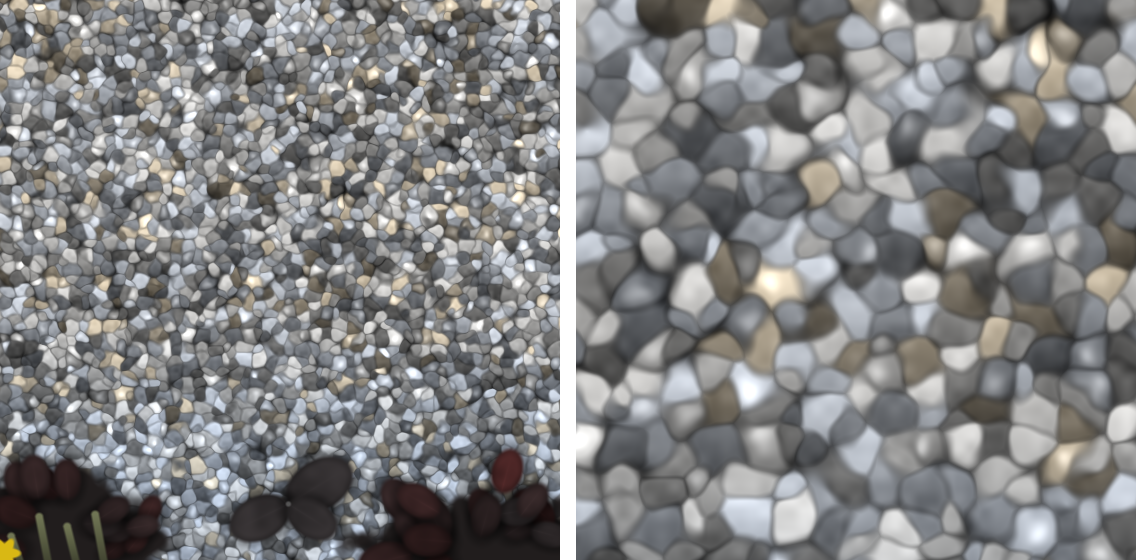
Left, the full canvas; right, a detail of the centre.
This texture is drawn by a WebGL 1 fragment shader. Its source:

```glsl
precision highp float;
// Softly focused grey gravel with a fringe of dark clover leaves along the bottom.
// Stones are blended Voronoi cells with random size, stretch and tone;
// the leaves are tilted ellipses scattered over clumps by loops.
uniform vec2 u_resolution;

const float STONES_ACROSS = 49.0;
const vec3 SOIL = vec3(0.13, 0.115, 0.115);
const vec3 LEAF_GREY = vec3(0.20, 0.185, 0.19);
const vec3 LEAF_RED = vec3(0.22, 0.11, 0.11);
const vec3 SPROUT_GREEN = vec3(0.44, 0.46, 0.33);
const vec3 PETAL_YELLOW = vec3(0.85, 0.72, 0.08);

float hash(vec2 p) {
  vec3 q = fract(vec3(p.xyx) * 0.1031);
  q += dot(q, q.yzx + 33.33);
  return fract((q.x + q.y) * q.z);
}

vec2 hash2(vec2 p) {
  return vec2(hash(p + 17.3), hash(p + 71.9));
}

float noise(vec2 p) {
  vec2 i = floor(p), f = fract(p);
  f = f * f * (3.0 - 2.0 * f);
  return mix(mix(hash(i), hash(i + vec2(1, 0)), f.x),
             mix(hash(i + vec2(0, 1)), hash(i + vec2(1, 1)), f.x), f.y);
}

vec2 rotate(vec2 v, float angle) {
  float c = cos(angle), s = sin(angle);
  return vec2(c * v.x + s * v.y, c * v.y - s * v.x);
}

// Tone and slight tint of one stone; offset is the place inside it
vec3 stoneColour(vec2 id, vec2 offset) {
  float tone = mix(0.28, 0.84, hash(id + 5.1));
  float kind = hash(id + 43.7);
  vec3 tint = mix(vec3(0.97, 1.0, 1.045), vec3(1.0, 0.995, 0.985), step(0.42, kind));
  tint = mix(tint, vec3(1.07, 1.0, 0.88), step(0.86, kind));
  float glint = step(0.85, hash(id + 91.3)) * exp(-dot(offset, offset) * 9.0);
  return tint * (tone + 0.10 * offset.y) + 0.25 * glint;
}

vec3 gravel(vec2 p) {
  vec2 q = p * STONES_ACROSS;
  q += 0.45 * (vec2(noise(q * 1.3), noise(q * 1.3 + 31.0)) - 0.5);
  vec3 sum = vec3(0.0);
  float total = 0.0, nearest = 9.0, second = 9.0;
  for (int y = -2; y <= 2; y++) {
    for (int x = -2; x <= 2; x++) {
      vec2 id = floor(q) + vec2(x, y);
      vec2 offset = q - id - 0.1 - 0.8 * hash2(id);
      vec2 axes = vec2(1.15, 0.85) * mix(0.7, 1.3, hash(id + 9.7));
      float d = length(rotate(offset, 3.14 * hash(id + 57.0)) / axes);
      float weight = exp(-13.0 * d);
      sum += weight * stoneColour(id, offset);
      total += weight;
      second = min(second, max(nearest, d));
      nearest = min(nearest, d);
    }
  }
  // Dark creases between stones, darkest where several meet
  float crease = mix(0.80, 1.0, smoothstep(0.0, 0.35, second - nearest));
  float pit = 1.0 - 0.45 * smoothstep(0.50, 0.95, nearest);
  vec3 colour = sum / total * crease * pit;
  colour += 0.10 * (noise(p * 130.0) - 0.5) + 0.08 * (noise(p * 10.0) - 0.5);
  float low = smoothstep(0.45, 0.1, p.y);
  return colour * mix(vec3(1.04), vec3(0.98, 1.02, 1.07), low);
}

// Lays one leaf, growing from its base along angle, over the ground colour
vec3 paintLeaf(vec3 ground, vec2 p, vec2 base, float angle, float size, vec3 tint) {
  vec2 l = rotate(p - base, angle) / size;
  float d = (length((l - vec2(0.5, 0.0)) / vec2(0.5, 0.34)) - 1.0) * 0.34 * size;
  float rib = exp(-abs(l.y) * 28.0) * smoothstep(1.0, 0.1, l.x);
  vec3 leaf = tint * (0.85 + 0.25 * l.x + 0.15 * rib + 0.2 * (noise(p * 45.0) - 0.5));
  leaf *= mix(0.8, 1.0, smoothstep(0.0, -0.012, d));
  ground *= 1.0 - 0.3 * smoothstep(0.018, 0.0, d);
  return mix(ground, leaf, smoothstep(0.004, -0.004, d));
}

// A half-dome of shaded soil covered in scattered leaves
vec3 paintClump(vec3 ground, vec2 p, vec2 centre, vec2 radii, float seed) {
  float dome = length((p - centre) / radii) + 0.35 * (noise(p * 28.0 + seed) - 0.5);
  vec3 colour = mix(ground, SOIL, smoothstep(1.0, 0.82, dome));
  for (int i = 0; i < 16; i++) {
    vec2 r = hash2(vec2(float(i) * 3.7, seed));
    float turn = 3.14 * r.x;
    vec2 base = centre + radii * 0.8 * sqrt(r.y) * vec2(cos(turn), sin(turn));
    float pick = hash(vec2(seed, float(i) * 5.3));
    vec3 tint = mix(LEAF_GREY, LEAF_RED, pick) * mix(0.65, 1.05, r.y);
    colour = paintLeaf(colour, p, base, turn + 3.0 * (pick - 0.5), mix(0.05, 0.10, r.x), tint);
  }
  return colour;
}

vec3 paintTrefoil(vec3 ground, vec2 p, vec2 joint, float size) {
  for (int i = 0; i < 3; i++) {
    float n = float(i);
    float angle = 0.55 + 3.05 * n - 0.93 * n * (n - 1.0) * 0.5;
    ground = paintLeaf(ground, p, joint, angle, size * (1.0 - 0.12 * n), LEAF_GREY);
  }
  return mix(ground, vec3(0.42), 0.7 * smoothstep(0.007, 0.002, length(p - joint)));
}

// Pale upright shoots and one flower peeping in at the corner
vec3 paintSprouts(vec3 ground, vec2 p) {
  for (int i = 0; i < 4; i++) {
    float n = float(i);
    vec2 tip = vec2(0.02 + 0.05 * n, mix(0.035, 0.085, hash(vec2(n, 8.0))));
    float along = clamp(p.y / tip.y, 0.0, 1.0);
    vec2 spine = vec2(tip.x + 0.015 * (1.0 - along), tip.y * along);
    float shoot = smoothstep(0.010, 0.004, length(p - spine));
    ground = mix(ground, SPROUT_GREEN * (0.6 + 0.4 * along), shoot);
  }
  vec2 v = p - vec2(0.008, 0.012);
  float rim = 0.024 + 0.005 * cos(6.0 * atan(v.y, v.x));
  return mix(ground, PETAL_YELLOW, smoothstep(0.004, -0.004, length(v) - rim));
}

void main() {
  vec2 p = gl_FragCoord.xy / u_resolution;
  vec3 colour = gravel(p);
  colour = paintClump(colour, p, vec2(0.10, 0.0), vec2(0.22, 0.17), 2.0);
  colour = paintClump(colour, p, vec2(0.87, 0.0), vec2(0.25, 0.12), 7.0);
  colour = paintLeaf(colour, p, vec2(0.895, 0.12), 1.3, 0.08, LEAF_RED * 1.3);
  colour = paintTrefoil(colour, p, vec2(0.515, 0.10), 0.13);
  colour = paintSprouts(colour, p);
  gl_FragColor = vec4(clamp(colour, 0.0, 1.0), 1.0);
}
```
